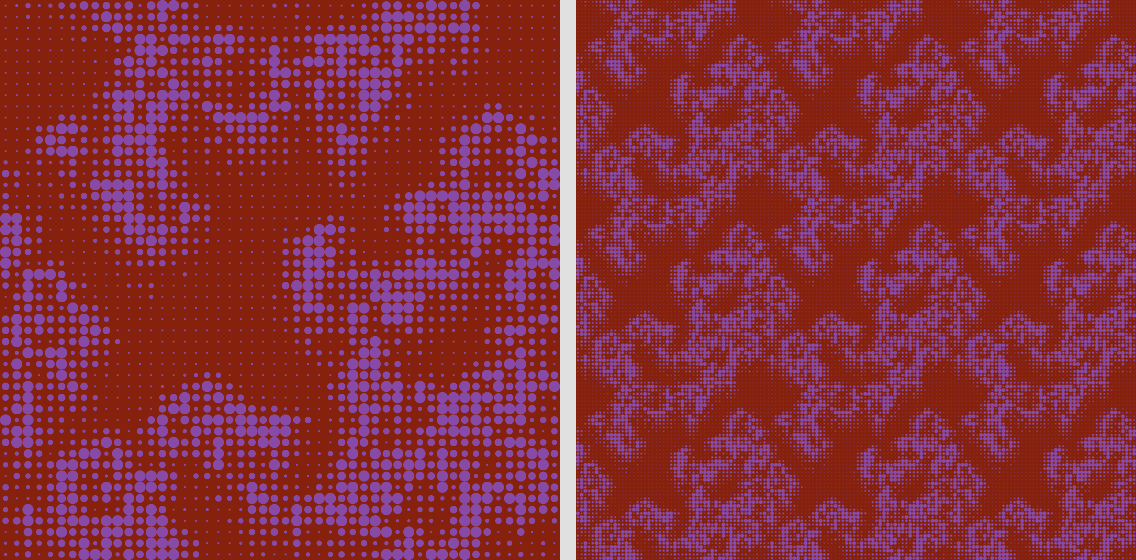
Left, the tile; right, the same tile 3 across and 3 down.
Write a Shadertoy shader that draws this pattern.

```glsl
// A 50 by 50 grid of violet dots on brick red. Wrapping noise sows clusters of
// cells, two steps of a life automaton shape them, and live cells become full,
// touching dots; other dots shrink with distance, in trails that fade downward.

const float CELLS = 50.0;

// Whole-number wrap, sampled mid-step so that rounding cannot miss the period
vec2 wrap(vec2 i, float period) {
    return floor(mod(i + 0.5, period));
}

// Integer hash to 0..1
float hash(vec2 p) {
    uvec2 q = uvec2(ivec2(p)) * uvec2(1597U, 3812U) + uvec2(77U, 191U);
    uint h = (q.x ^ (q.y * 7919U)) * 747796405U;
    h = (h ^ (h >> 15)) * 277803737U;
    h = (h ^ (h >> 13)) * 6542989U;
    return float((h ^ (h >> 16)) & 65535U) / 65535.0;
}

// Value noise that wraps after a whole number of lattice steps
float wrapNoise(vec2 p, float period) {
    vec2 i = floor(p), f = fract(p);
    f = f * f * (3.0 - 2.0 * f);
    vec2 a = wrap(i, period) + 40.0, b = wrap(i + 1.0, period) + 40.0;
    return mix(mix(hash(a), hash(vec2(b.x, a.y)), f.x),
               mix(hash(vec2(a.x, b.y)), hash(b), f.x), f.y);
}

// Random seeds, kept only inside broad clusters
bool isSown(vec2 cell) {
    vec2 home = wrap(cell, CELLS);
    return hash(home + 500.0) < 0.45
        && wrapNoise((home + 0.5) / CELLS * 8.0, 8.0) > 0.47;
}

// Next generation of one row of bits: survive on 2 or 3 neighbours, born on 3
int nextRow(int below, int row, int above) {
    int near[8] = int[8](below << 1, below, below >> 1, row << 1,
                         row >> 1, above << 1, above, above >> 1);
    int ones = 0, twos = 0, fours = 0;
    for (int i = 0; i < 8; i++) {
        int carry = ones & near[i];
        ones ^= near[i];
        fours |= twos & carry;
        twos ^= carry;
    }
    return twos & ~fours & (ones | row);
}

// Dot radius as a fraction of the cell
float dotRadius(vec2 cell) {
    // Sow the neighbourhood: columns -4..4 as bits, rows -3..7
    int rows[11];
    for (int y = 0; y < 11; y++) {
        rows[y] = 0;
        for (int x = 0; x < 9; x++)
            if (isSown(cell + vec2(x - 4, y - 3))) rows[y] |= 1 << x;
    }
    // Two generations; each one uses up a one-cell border
    for (int step = 0; step < 2; step++) {
        int below = rows[0];
        for (int y = 1; y < 10; y++) {
            int row = rows[y];
            rows[y] = nextRow(below, row, rows[y + 1]);
            below = row;
        }
    }
    if (((rows[3] >> 4) & 1) == 1) return 0.5;

    // Age grows slowly below live cells, quickly beside and above them
    float age = 9.0;
    for (int y = -1; y <= 5; y++) {
        for (int x = -2; x <= 2; x++) {
            float reach = 1.6 * abs(float(x)) + (y < 0 ? 2.5 : float(y));
            if (((rows[y + 3] >> (x + 4)) & 1) == 1) age = min(age, reach);
        }
    }
    // Uneven fading: some cells are much older than their neighbours
    float wear = hash(wrap(cell, CELLS) + 300.0);
    age += wear > 0.75 ? 3.5 : wear;
    return max(0.09, 0.44 - 0.05 * floor(age + 0.5));
}

void mainImage(out vec4 fragColor, in vec2 fragCoord) {
    vec2 grid = fragCoord / iResolution.y * CELLS;
    float pixel = CELLS / iResolution.y;

    // Round dot in the middle of each cell
    float edge = length(fract(grid) - 0.5) - dotRadius(floor(grid));
    float ink = clamp(0.5 - edge / (0.6 * pixel), 0.0, 1.0);

    vec3 brick = vec3(0.52, 0.13, 0.05), violet = vec3(0.53, 0.29, 0.65);
    fragColor = vec4(mix(brick, violet, ink), 1.0);
}
```
